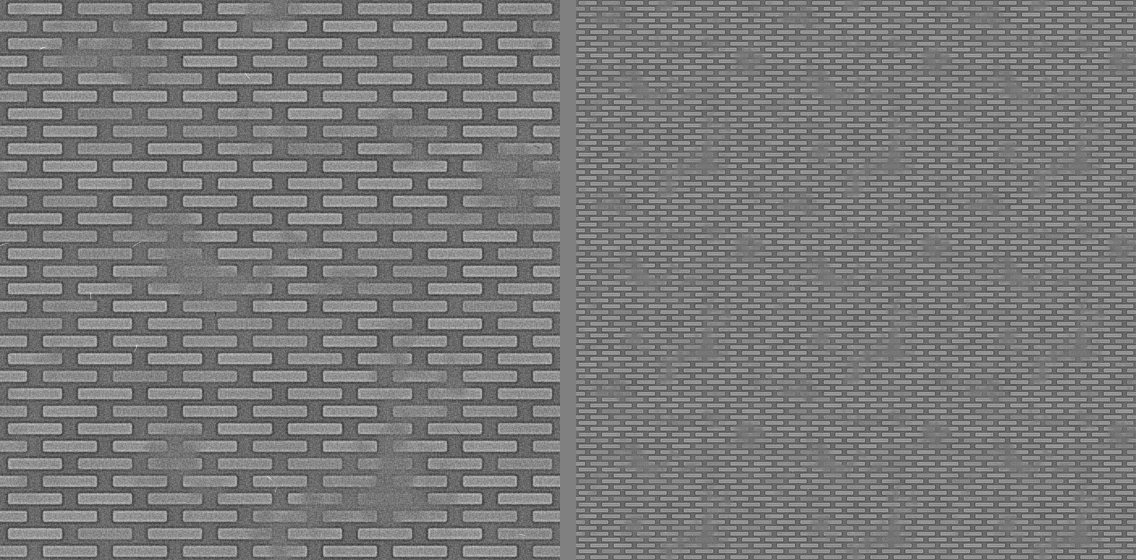
Left, the tile; right, the same tile 3 across and 3 down.
A WebGL 1 fragment shader for this pattern:

```glsl
precision highp float;

uniform vec2 u_resolution;

// Layout, measured in row heights
const float COLUMNS = 8.0;
const float ROWS = 32.0;
const vec2 BAR_HALF_SIZE = vec2(1.55, 0.32);
const float BAR_RADIUS = 0.13;
const float RIM_INSET = 0.075;
const float RIM_WIDTH = 0.06;
const float GROOVE_OFFSET = 0.06;
const float GROOVE_WIDTH = 0.075;

// Grey levels
const float GROUND = 0.412;
const float BAR_FACE = 0.565;
const float RIM_LIGHT = 0.115;
const float GROOVE_DARK = 0.115;
const float WORN = 0.455;

// Wear and surface
const float WEAR_MAX = 0.85;
const float BAR_FADE = 0.45;
const float GRAIN = 0.13;
const float SCRATCH_LENGTH = 0.012;
const float SCRATCH_WIDTH = 0.0009;
const float SCRATCH_STRENGTH = 0.24;
const int SCRATCHES = 14;
const float TAU = 6.2831853;

float hash(vec2 p) {
  vec3 q = fract(p.xyx * 0.1031);
  q += dot(q, q.yzx + 33.33);
  return fract((q.x + q.y) * q.z);
}

float cornerSlope(vec2 cell, vec2 offset, float period, float seed) {
  float angle = TAU * hash(mod(cell, period) + seed);
  return dot(vec2(cos(angle), sin(angle)), offset);
}

// Gradient noise that wraps over the unit square
float gradientNoise(vec2 uv, float period, float seed) {
  vec2 p = uv * period;
  vec2 i = floor(p);
  vec2 f = p - i;
  vec2 w = f * f * f * (f * (f * 6.0 - 15.0) + 10.0);
  vec2 e = vec2(1.0, 0.0);
  float low = mix(cornerSlope(i, f, period, seed),
                  cornerSlope(i + e.xy, f - e.xy, period, seed), w.x);
  float high = mix(cornerSlope(i + e.yx, f - e.yx, period, seed),
                   cornerSlope(i + e.xx, f - e.xx, period, seed), w.x);
  return mix(low, high, w.y);
}

float roundedBox(vec2 p, vec2 halfSize, float radius) {
  vec2 q = abs(p) - halfSize + radius;
  return length(max(q, 0.0)) + min(max(q.x, q.y), 0.0) - radius;
}

float ridge(float d, float width) {
  return exp(-d * d / (width * width));
}

// Short curved marks, mostly light, some dark
float scratches(vec2 uv) {
  float sum = 0.0;
  for (int i = 0; i < SCRATCHES; i++) {
    float n = float(i);
    vec2 center = vec2(hash(vec2(n, 3.7)), hash(vec2(n, 19.3)));
    float angle = TAU * hash(vec2(n, 41.9));
    float reach = SCRATCH_LENGTH * mix(0.4, 1.2, hash(vec2(n, 67.1)));
    vec2 d = fract(uv - center + 0.5) - 0.5;
    d = vec2(dot(d, vec2(cos(angle), sin(angle))),
             dot(d, vec2(-sin(angle), cos(angle))));
    d.y += 18.0 * d.x * d.x;
    float mark = ridge(d.y, SCRATCH_WIDTH) * (1.0 - smoothstep(0.3, 1.0, abs(d.x) / reach));
    sum += mark * (hash(vec2(n, 83.3)) < 0.3 ? -0.8 : 1.0);
  }
  return sum;
}

void main() {
  vec2 uv = gl_FragCoord.xy / u_resolution;
  float pixel = ROWS / u_resolution.y;

  // Running bond: every other row moves by half a bar
  float row = floor(uv.y * ROWS);
  float column = uv.x * COLUMNS + 0.5 * (1.0 - mod(row, 2.0));
  vec2 barId = vec2(mod(floor(column), COLUMNS), row);
  vec2 local = vec2((fract(column) - 0.5) * ROWS / COLUMNS, fract(uv.y * ROWS) - 0.5);
  float d = roundedBox(local, BAR_HALF_SIZE, BAR_RADIUS);

  // Pressed relief: flat face, bright rim, dark groove
  float edge = max(0.5 * pixel, 0.025);
  float shade = mix(GROUND, BAR_FACE, 1.0 - smoothstep(-edge, edge, d));
  shade += RIM_LIGHT * ridge(d + RIM_INSET, RIM_WIDTH);
  shade -= GROOVE_DARK * ridge(d - GROOVE_OFFSET, GROOVE_WIDTH);

  // Rubbed patches and single faded bars
  float patches = gradientNoise(uv, 5.0, 11.0) + 0.5 * gradientNoise(uv, 13.0, 29.0)
                + 0.3 * gradientNoise(uv, 37.0, 53.0);
  float wear = WEAR_MAX * smoothstep(0.1, 0.62, patches);
  float fade = BAR_FADE * pow(hash(barId + 7.0), 3.0);
  shade = mix(shade, WORN, 1.0 - (1.0 - wear) * (1.0 - fade));

  // Fine grain, faint tone drift and scratches
  float grain = gradientNoise(uv, 346.0, 71.0) + 0.5 * gradientNoise(uv, 187.0, 97.0);
  shade += GRAIN * grain + 0.025 * gradientNoise(uv, 9.0, 131.0);
  shade += SCRATCH_STRENGTH * scratches(uv);

  gl_FragColor = vec4(vec3(clamp(shade, 0.0, 1.0)), 1.0);
}
```
